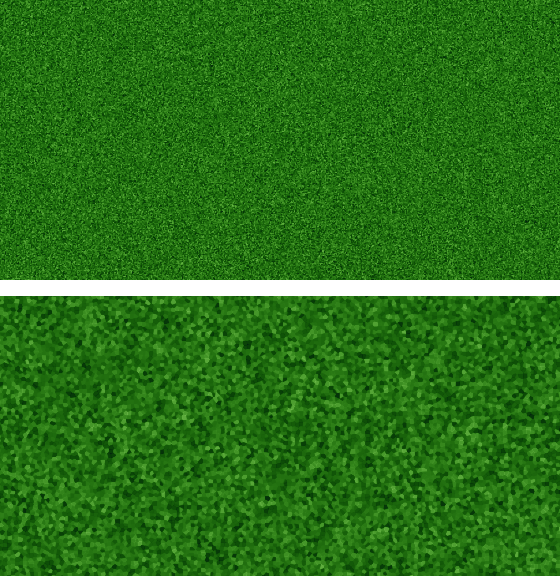
Top: the whole. Bottom: its middle third, enlarged.
Write a Shadertoy shader that draws this texture.

```glsl
// Dense, fine-grained green turf seen from above.
// Soft cellular noise gives every tiny grain a bell-distributed tone,
// which a quadratic ramp turns into dark, mid and light greens.

vec3 hash3(vec3 p) {
    p = fract(p * vec3(0.1031, 0.1030, 0.0973));
    p += dot(p, p.yxz + 33.33);
    return fract((p.xxy + p.yxx) * p.zyx);
}

// Blend of nearby grains, scaled to zero mean and unit variance everywhere
float grainTone(vec2 p) {
    vec2 home = floor(p);
    float toneSum = 0.0;
    float squareSum = 0.0;
    for (int y = -1; y <= 1; y++) {
        for (int x = -1; x <= 1; x++) {
            vec2 cell = home + vec2(x, y);
            vec2 centre = cell + 0.1 + 0.8 * hash3(vec3(cell, 7.0)).xy;
            vec2 offset = p - centre;
            float weight = exp(-9.0 * dot(offset, offset));

            // Three uniform values add up to a bell curve
            float tone = 2.0 * (dot(hash3(vec3(cell, 61.0)), vec3(1.0)) - 1.5);
            toneSum += weight * tone;
            squareSum += weight * weight;
        }
    }
    return toneSum / sqrt(squareSum);
}

// Green ramp: shadows stay saturated, highlights turn paler
vec3 turfColor(float tone) {
    vec3 midGreen = vec3(0.130, 0.435, 0.060);
    vec3 slope = vec3(0.062, 0.085, 0.036);
    vec3 bend = vec3(0.008, 0.000, 0.010);
    return midGreen + tone * (slope + tone * bend);
}

void mainImage(out vec4 fragColor, in vec2 fragCoord) {
    vec2 uv = fragCoord / iResolution.y;
    float tone = grainTone(uv * 225.0);
    fragColor = vec4(clamp(turfColor(tone), 0.0, 1.0), 1.0);
}
```
